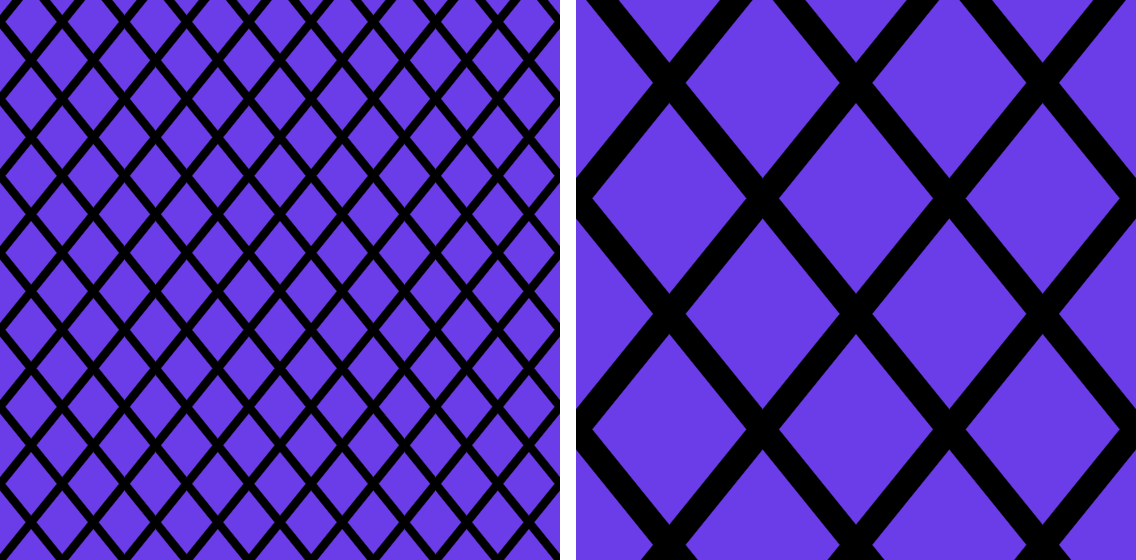
Left, the full canvas; right, a detail of the centre.
Reproduce this pattern procedurally as a Shadertoy shader.

```glsl
const vec3 FILL_COLOR = vec3(0.42, 0.24, 0.91);
const vec3 LINE_COLOR = vec3(0.0);
const vec2 CELL_SIZE = vec2(1.0 / 9.0, 0.1375);  // diamond width and height
const vec2 LATTICE_ORIGIN = vec2(0.0, -0.0014);  // a crossing near the lower left
const float LINE_WIDTH = 0.0151;
const float EDGE_PIXELS = 1.2;                   // width of the smoothed edge

// Distance to the nearest integer, per component
vec2 distanceToInteger(vec2 p) {
    return abs(p - round(p));
}

// Distance to the closest line of each diagonal family, in canvas units
vec2 diagonalDistances(vec2 p) {
    vec2 cell = (p - LATTICE_ORIGIN) / CELL_SIZE;
    float spacing = CELL_SIZE.x * CELL_SIZE.y / length(CELL_SIZE);
    return distanceToInteger(vec2(cell.x + cell.y, cell.x - cell.y)) * spacing;
}

void mainImage(out vec4 fragColor, in vec2 fragCoord) {
    vec2 uv = fragCoord / iResolution.y;
    float pixel = 1.0 / iResolution.y;

    // Signed distance to the union of both line families
    vec2 diagonals = diagonalDistances(uv);
    float lineDistance = min(diagonals.x, diagonals.y) - 0.5 * LINE_WIDTH;

    // Blend across the antialiased edge
    float fillAmount = clamp(0.5 + lineDistance / (EDGE_PIXELS * pixel), 0.0, 1.0);
    fragColor = vec4(mix(LINE_COLOR, FILL_COLOR, fillAmount), 1.0);
}
```
